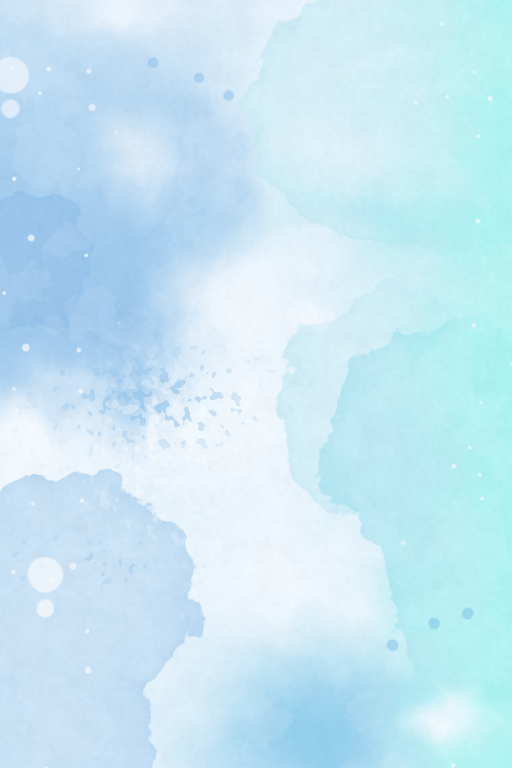
A WebGL 1 fragment shader for this background:

```glsl
precision highp float;
// Watercolour background: blue washes at left, white mist in the middle, aqua washes at right.
uniform vec2 u_resolution;

const vec3 PAPER = vec3(0.955, 0.975, 0.992);
const vec3 MIST = vec3(0.895, 0.948, 0.982);
const vec3 BLUE = vec3(0.605, 0.780, 0.922);
const vec3 DEEP_BLUE = vec3(0.555, 0.735, 0.905);
const vec3 SOFT_BLUE = vec3(0.735, 0.853, 0.948);
const vec3 SKY = vec3(0.560, 0.800, 0.920);
const vec3 ICE = vec3(0.810, 0.930, 0.965);
const vec3 TEAL = vec3(0.690, 0.898, 0.945);
const vec3 AQUA = vec3(0.665, 0.955, 0.945);
const vec3 RIM_PIGMENT = vec3(0.055, 0.028, 0.012); // light absorbed at a dried edge
const float RIM_WIDTH = 0.012;
const float EDGE_SOFTNESS = 0.003;
const float SOFT_WARP = 0.13;
const float EDGE_WARP = 0.075;
const float GRAIN = 0.022;

float hash(vec2 p) {
  return fract(sin(dot(p, vec2(127.1, 311.7))) * 43758.545);
}

vec2 gradient(vec2 cell) {
  float angle = 6.28318 * hash(cell);
  return vec2(cos(angle), sin(angle));
}

// Gradient noise, roughly -0.7 to 0.7
float noise(vec2 p) {
  vec2 i = floor(p), f = p - i;
  vec2 u = f * f * f * (f * (f * 6.0 - 15.0) + 10.0);
  vec2 e = vec2(1.0, 0.0);
  float low = mix(dot(gradient(i), f), dot(gradient(i + e), f - e), u.x);
  float high = mix(dot(gradient(i + e.yx), f - e.yx), dot(gradient(i + 1.0), f - 1.0), u.x);
  return mix(low, high, u.y);
}

float fbm(vec2 p) {
  float sum = 0.0, amp = 0.6;
  for (int i = 0; i < 5; i++) {
    sum += amp * noise(p);
    p = mat2(1.6, 1.2, -1.2, 1.6) * p + 3.7;
    amp *= 0.5;
  }
  return sum;
}

float glow(vec2 p, vec2 centre, vec2 radius) {
  vec2 v = (p - centre) / radius;
  return exp(-dot(v, v));
}

float ellipse(vec2 p, vec2 centre, vec2 radius) {
  return (length((p - centre) / radius) - 1.0) * min(radius.x, radius.y);
}

// Flat layer of paint with pigment gathered along its outline
vec3 wash(vec3 col, float d, vec3 tint, float strength, float rim) {
  float body = smoothstep(EDGE_SOFTNESS, -EDGE_SOFTNESS, d);
  col = mix(col, tint, body * strength * (0.75 + 0.25 * exp(min(d, 0.0) / 0.08)));
  return col - RIM_PIGMENT * rim * body * exp(min(d, 0.0) / RIM_WIDTH);
}

// A large drop with a smaller one below it
float dropPair(vec2 p, vec2 centre) {
  return min(length(p - centre) - 0.035, length(p - centre + vec2(0.0, 0.066)) - 0.018);
}

void main() {
  vec2 p = gl_FragCoord.xy / u_resolution * vec2(1.0, 1.5);
  vec2 drift = vec2(fbm(p * 4.0), fbm(p * 4.0 + 19.3));
  vec2 ripple = vec2(fbm(p * 9.0 + 5.1), fbm(p * 9.0 + 31.7));
  vec2 q = p + SOFT_WARP * drift + 0.04 * ripple;  // soft shapes
  vec2 s = p + EDGE_WARP * ripple;                 // hard outlines
  float cloud = fbm(p * 6.0 + 11.0);

  // Ground and blue field
  vec3 col = mix(MIST, ICE, smoothstep(0.55, 0.85, q.x));
  float shore = 0.36 + 0.1 * smoothstep(0.9, 1.2, q.y);
  float field = smoothstep(shore + 0.11, shore - 0.13, q.x) * smoothstep(0.56, 0.72, q.y);
  col = mix(col, BLUE, field * mix(0.92, 0.42, smoothstep(1.05, 1.5, q.y)));
  col = mix(col, BLUE, 0.35 * glow(q, vec2(0.38, 1.09), vec2(0.12, 0.14)));
  col = mix(col, DEEP_BLUE, 0.4 * glow(q, vec2(0.22, 0.88), vec2(0.12, 0.08)));
  col = wash(col, ellipse(s, vec2(0.05, 0.99), vec2(0.135, 0.14)), DEEP_BLUE, 0.4, 0.5);

  // White mist
  float mist = 0.8 * glow(q, vec2(0.25, 1.50), vec2(0.17, 0.06));
  mist = max(mist, 0.65 * glow(q, vec2(0.26, 1.19), vec2(0.10, 0.07)));
  mist = max(mist, glow(q, vec2(0.08, 0.64), vec2(0.19, 0.10)));
  mist = max(mist, 0.75 * glow(q, vec2(0.47, 0.90), vec2(0.11, 0.17)));
  mist = max(mist, 0.75 * glow(q, vec2(0.46, 0.66), vec2(0.15, 0.20)));
  mist = max(mist, 0.8 * glow(q, vec2(0.56, 0.37), vec2(0.22, 0.13)));
  col = mix(col, PAPER, mist);

  // Washes on the right
  float lower = ellipse(s, vec2(0.98, 0.41), vec2(0.225, 0.27));
  float middle = min(ellipse(s, vec2(0.79, 0.70), vec2(0.245, 0.235)), lower);
  float inner = min(ellipse(s, vec2(0.90, 0.62), vec2(0.265, 0.255)), lower);
  col = wash(col, ellipse(s, vec2(0.82, 1.285), vec2(0.342, 0.265)), ICE, 0.85, 0.75);
  col = mix(col, MIST, 0.6 * glow(q, vec2(0.68, 1.20), vec2(0.13, 0.09)));
  col = mix(col, TEAL, 0.7 * glow(q, vec2(0.80, 1.08), vec2(0.28, 0.055)));
  col = wash(col, middle, ICE, 0.85, 0.6);
  col = wash(col, inner, TEAL, 0.8, 0.5);
  col = mix(col, PAPER, 0.6 * glow(q, vec2(0.60, 0.89), vec2(0.06, 0.03)));

  // Lower blues and aqua margin
  col = mix(col, TEAL, 0.85 * glow(q, vec2(0.84, 0.14), vec2(0.24, 0.13)));
  col = mix(col, SKY, 0.95 * glow(q, vec2(0.61, 0.04), vec2(0.19, 0.16)));
  col = mix(col, AQUA, 0.85 * smoothstep(0.70, 1.0, q.x));
  col = mix(col, PAPER, 0.9 * glow(q, vec2(0.89, 0.085), vec2(0.085, 0.05)));
  float corner = min(ellipse(s, vec2(0.13, 0.33), vec2(0.25, 0.24)), ellipse(s, vec2(0.10, 0.07), vec2(0.20, 0.25)));
  col = wash(col, corner, SOFT_BLUE, 0.9 + 0.3 * cloud, 0.6);

  // Blooms, torn flecks and paper grain
  col = mix(col, PAPER, 0.10 * smoothstep(0.04, 0.10, cloud));
  float torn = noise(p * 42.0) + 0.6 * noise(p * 87.0 + 8.0);
  float spray = glow(p, vec2(0.29, 0.72), vec2(0.20, 0.10)) + 0.7 * glow(p, vec2(0.16, 0.40), vec2(0.18, 0.05));
  float splash = glow(p, vec2(0.33, 0.62), vec2(0.14, 0.16));
  col = mix(col, BLUE, 0.75 * smoothstep(0.24, 0.32, torn + 0.35 * spray - 0.25) * min(spray, 1.0));
  col = mix(col, PAPER, 0.7 * smoothstep(0.18, 0.26, -torn) * splash);
  col += GRAIN * (fbm(p * 22.0) + 0.6 * noise(p * 95.0));

  // Scattered white specks, away from the middle
  for (int i = 0; i < 2; i++) {
    vec2 grid = p * (9.0 + 5.0 * float(i)) + 4.3 * float(i);
    vec2 cell = floor(grid);
    vec2 centre = 0.25 + 0.5 * vec2(hash(cell + 2.3), hash(cell + 7.9));
    float d = length(grid - cell - centre) - mix(0.025, 0.07, hash(cell + 5.5));
    float shown = step(0.80, hash(cell + 13.1)) * smoothstep(0.2, 0.35, abs(p.x - 0.5));
    col = mix(col, PAPER, 0.75 * shown * smoothstep(0.02, -0.02, d));
  }

  // Drops: pale pairs at left, two curved trails of tinted ones
  vec2 round = p + 0.006 * ripple;
  float pale = 0.65 * smoothstep(EDGE_SOFTNESS, -EDGE_SOFTNESS, dropPair(round, vec2(0.02, 1.353)));
  pale += 0.8 * smoothstep(EDGE_SOFTNESS, -EDGE_SOFTNESS, dropPair(round, vec2(0.088, 0.377)));
  col = mix(col, PAPER, pale);
  for (int i = 0; i < 3; i++) {
    float k = float(i);
    vec2 high = vec2(0.299 + 0.107 * k - 0.0165 * k * k, 1.377 - 0.026 * k - 0.003 * k * k);
    vec2 low = vec2(0.766 + 0.094 * k - 0.010 * k * k, 0.240 + 0.054 * k - 0.012 * k * k);
    col = wash(col, length(round - high) - 0.010, BLUE, 0.55, 0.8);
    col = wash(col, length(round - low) - 0.011, SKY, 0.55, 1.0);
  }
  gl_FragColor = vec4(clamp(col, 0.0, 1.0), 1.0);
}
```
